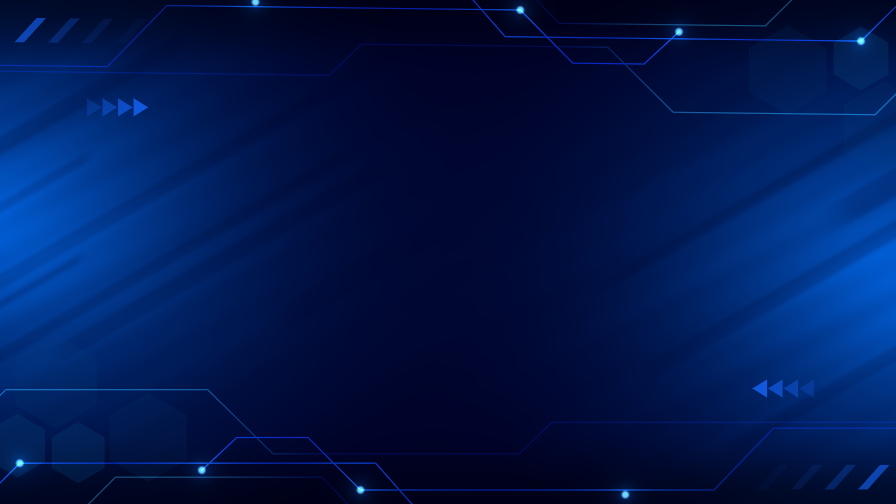
This background is drawn by a Shadertoy shader. Its source:

```glsl
#define CANVAS vec2(7.68, 4.32)
#define DEEP vec3(0.0, 0.008, 0.155)
#define GLOW vec3(0.005, 0.39, 0.88)
#define WIRE_BLUE vec3(0.02, 0.09, 0.55)
#define WIRE_TEAL vec3(0.08, 0.30, 0.36)
#define MARK_BLUE vec3(0.08, 0.38, 0.95)
#define SPARK vec3(0.40, 0.68, 0.72)
#define WIRE_WIDTH 0.005
#define STREAK_DEPTH 0.19
#define STREAK_BLUR 0.03

// Dark slanted bands: offset across, start and end along, half width
const vec4 STREAKS[11] = vec4[11](
    vec4(2.20, 0.0, 2.2, 0.04), vec4(2.66, 0.0, 3.4, 0.07),
    vec4(1.65, 0.0, 4.9, 0.06), vec4(1.48, 0.0, 1.7, 0.03),
    vec4(1.10, 0.0, 4.1, 0.05), vec4(0.86, 0.9, 4.3, 0.07),
    vec4(0.17, 2.7, 5.2, 0.10), vec4(-0.97, 5.2, 9.0, 0.05),
    vec4(-1.80, 5.2, 9.0, 0.07), vec4(-1.45, 7.3, 9.0, 0.11),
    vec4(-2.72, 5.5, 9.0, 0.06));

// Four wires joined end to end; breaks follow points 6, 10 and 17
const vec2 WIRES[22] = vec2[22](
    vec2(0.0, 0.65), vec2(1.05, 0.65), vec2(1.56, 0.12), vec2(4.59, 0.12),
    vec2(5.04, 0.57), vec2(5.65, 0.57), vec2(5.95, 0.29),
    vec2(4.15, 0.0), vec2(4.46, 0.35), vec2(7.51, 0.35), vec2(7.83, 0.03),
    vec2(7.86, 0.75), vec2(7.63, 0.98), vec2(5.90, 0.98), vec2(5.34, 0.43),
    vec2(3.23, 0.43), vec2(2.95, 0.70), vec2(0.0, 0.70),
    vec2(6.92, 0.0), vec2(6.69, 0.23), vec2(4.92, 0.23), vec2(4.70, 0.0));

const vec2 NODES[4] = vec2[4](
    vec2(4.59, 0.12), vec2(5.95, 0.29), vec2(7.51, 0.35), vec2(2.32, 0.08));

// Hexagons: centre and radius
const vec3 HEXES[7] = vec3[7](
    vec3(0.48, 1.05, 0.40), vec3(0.15, 0.50, 0.27), vec3(0.67, 0.44, 0.26),
    vec3(1.27, 0.57, 0.38), vec3(7.38, 3.82, 0.27), vec3(6.75, 3.72, 0.38),
    vec3(7.58, 3.22, 0.40));

float fill(float d, float px) { return clamp(0.5 - d / px, 0.0, 1.0); }

float segment(vec2 p, vec2 a, vec2 b) {
    vec2 ab = b - a;
    return length(p - a - ab * clamp(dot(p - a, ab) / dot(ab, ab), 0.0, 1.0));
}

float hexagon(vec2 p, float r) {
    p = abs(p);
    return max(p.x, dot(p, vec2(0.5, 0.866))) - r * 0.866;
}

// Side glows, broken by slanted bands
vec3 backdrop(vec2 p) {
    float left = length((p - vec2(-0.1, 2.35)) / vec2(2.0, 1.5));
    float right = length((p - vec2(7.85, 1.98)) / vec2(2.0, 1.5));
    float light = exp(-pow(left, 1.5)) + exp(-pow(right, 1.5)) - 0.06;
    float along = dot(p, vec2(0.866, 0.5)), across = dot(p, vec2(-0.5, 0.866));
    float shade = 1.0 + 0.04 * sin(across * 9.0) + 0.03 * sin(across * 23.0 + along);
    for (int i = 0; i < 11; i++) {
        vec4 s = STREAKS[i];
        float band = 1.0 - smoothstep(s.w - STREAK_BLUR, s.w + STREAK_BLUR, abs(across - s.x));
        band *= smoothstep(s.y - 0.05, s.y + 0.4, along);
        band *= 1.0 - smoothstep(s.z - 0.15, s.z + 0.05, along);
        shade -= STREAK_DEPTH * band;
    }
    float edge = min(p.y, CANVAS.y - p.y);
    return mix(DEEP, GLOW, max(light * shade, 0.0)) * mix(0.6, 1.0, smoothstep(0.0, 0.65, edge));
}

// Wires and lit nodes of one border
vec3 circuit(vec2 q, float px) {
    vec3 light = vec3(0.0), sparks = vec3(0.0);
    float near = 9.0;
    for (int i = 0; i < 4; i++) {
        float d = length(q - NODES[i]);
        near = min(near, d);
        sparks += SPARK * fill(d - 0.03, px * 2.5) + vec3(0.02, 0.18, 0.35) * exp(-d * 17.0);
    }
    vec3 lit = vec3(0.06, 0.28, 0.28) * exp(-near * 2.5);
    for (int i = 0; i < 21; i++) {
        if (i == 6 || i == 10 || i == 17) continue;
        float wire = fill(segment(q, WIRES[i], WIRES[i + 1]) - WIRE_WIDTH, px);
        vec3 tint = WIRE_BLUE * mix(0.55, 1.0, smoothstep(0.5, 3.0, q.x)) + lit;
        if (i > 10) tint = mix(WIRE_BLUE * 0.35, WIRE_TEAL, smoothstep(4.8, 6.2, q.x));
        light = max(light, tint * wire);
    }
    return light + sparks;
}

// Fading row of arrowheads, tip at the origin, pointing along +x
float arrows(vec2 p, float px) {
    float sum = 0.0;
    for (int i = 0; i < 4; i++) {
        vec2 a = p + vec2(0.133 * float(i), 0.0);
        float d = max(abs(a.y) * 0.85 + a.x * 0.53, -a.x - 0.125);
        sum += fill(d, px) * (1.0 - 0.24 * float(i));
    }
    return sum;
}

// Fading row of slanted dashes
float dashes(vec2 p, float px) {
    float sum = 0.0;
    for (int i = 0; i < 4; i++) {
        vec2 a = p - vec2(0.288 * float(i), 0.0);
        float d = max(abs(a.x + a.y * 0.9) * 0.74 - 0.03, abs(a.y) - 0.105);
        sum += fill(d, px) * exp(-0.85 * float(i));
    }
    return sum;
}

void mainImage(out vec4 fragColor, in vec2 fragCoord) {
    float px = CANVAS.y / iResolution.y;
    vec2 p = fragCoord * px;
    vec3 color = backdrop(p);

    // Translucent hexagons
    for (int i = 0; i < 7; i++) {
        float d = hexagon(p - HEXES[i].xy, HEXES[i].z);
        float strength = HEXES[i].z < 0.3 ? 0.27 : 0.12;
        color = mix(color, vec3(0.02, 0.27, 0.50), strength * fill(d, px));
        color += vec3(0.0, 0.04, 0.06) * fill(abs(d) - 0.005, px) * strength;
    }

    // The upper border is the lower one turned half round and tilted
    vec2 lower = vec2(CANVAS.x - p.x, p.y);
    vec2 upper = vec2(p.x + 0.13, CANVAS.y - p.y + 0.09 - 0.0125 * p.x);
    color += circuit(lower, px) + circuit(upper, px);

    float marks = arrows(p - vec2(1.27, 3.40), px) + arrows(vec2(6.45 - p.x, p.y - 0.99), px);
    marks += 0.75 * dashes(lower - vec2(0.19, 0.23), px) + 0.75 * dashes(upper - vec2(0.39, 0.345), px);
    color = mix(color, MARK_BLUE, min(marks, 1.0) * 0.85);
    fragColor = vec4(clamp(color, 0.0, 1.0), 1.0);
}
```
